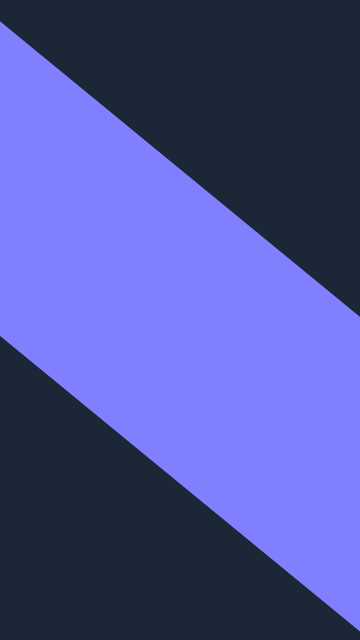
Give the GLSL for this background, as a Shadertoy shader.

```glsl
#define NAVY vec3(0.104, 0.151, 0.216)
#define PERIWINKLE vec3(0.5, 0.5, 1.0)
#define BAND_CENTER 0.490
#define BAND_HALF_HEIGHT 0.2458
#define BAND_SLOPE -0.4619

// Signed vertical distance to the slanted band, negative inside
float bandDistance(vec2 uv) {
    float centerLine = BAND_CENTER + BAND_SLOPE * (uv.x - 0.5);
    return abs(uv.y - centerLine) - BAND_HALF_HEIGHT;
}

void mainImage(out vec4 fragColor, in vec2 fragCoord) {
    vec2 uv = fragCoord / iResolution.xy;

    // Edge softness: one pixel measured across the slanted edge
    float softness = 0.5 * length(vec2(BAND_SLOPE, 1.0) / iResolution.xy);
    float coverage = 1.0 - smoothstep(-softness, softness, bandDistance(uv));

    fragColor = vec4(mix(NAVY, PERIWINKLE, coverage), 1.0);
}
```
